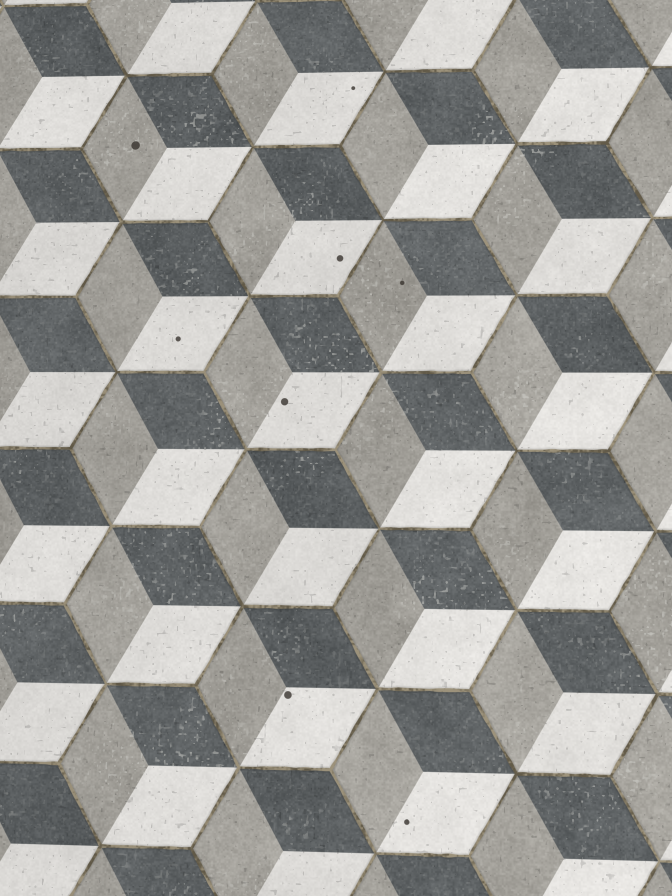
This pattern is drawn by a Shadertoy shader. Its source:

```glsl
// Floor of hexagonal tiles, each split into three rhombi that read as stacked cubes.

// Perspective of the floor: canvas widths per tile radius, y downwards
const vec2 ORIGIN = vec2(0.0629, 0.1145);
const vec2 ACROSS = vec2(0.12482, -0.0025);
const vec2 DOWN = vec2(-0.00551, 0.12287);
const vec2 TILT = vec2(-0.00473, -0.00705);
const float TILE_RADIUS = 0.125;

const vec3 WHITE = vec3(0.872, 0.865, 0.852);
const vec3 GREY = vec3(0.635, 0.625, 0.600);
const vec3 DARK = vec3(0.362, 0.378, 0.385);
const vec3 GROUT_LIGHT = vec3(0.61, 0.57, 0.48);
const vec3 GROUT_DARK = vec3(0.38, 0.35, 0.28);
const vec3 SCUFF = vec3(0.80, 0.80, 0.78);
const vec3 PIT = vec3(0.22, 0.20, 0.18);

const float GROUT_HALF = 0.015;   // in tile radii
const float GROUT_WOBBLE = 0.012;
const float TILE_VARIATION = 0.035;
const float MOTTLE = 0.09;
const float GRAIN = 0.10;
const float PIT_CHANCE = 0.05;
const float SQRT3 = 1.7320508;

float hash(vec2 p) {
    vec3 q = fract(p.xyx * 0.1031);
    q += dot(q, q.yzx + 33.33);
    return fract((q.x + q.y) * q.z);
}

float noise(vec2 p) {
    vec2 i = floor(p), f = fract(p);
    f = f * f * (3.0 - 2.0 * f);
    return mix(mix(hash(i), hash(i + vec2(1, 0)), f.x),
               mix(hash(i + vec2(0, 1)), hash(i + vec2(1, 1)), f.x), f.y);
}

float fbm(vec2 p) {
    float sum = 0.0, amp = 0.5;
    for (int i = 0; i < 4; i++) {
        sum += amp * noise(p);
        p = mat2(1.6, 1.2, -1.2, 1.6) * p + 17.3;
        amp *= 0.5;
    }
    return sum / 0.9375;
}

// Canvas point to floor point, undoing the perspective
vec2 toFloor(vec2 p) {
    return inverse(mat2(ACROSS - TILT.x * p, DOWN - TILT.y * p)) * (p - ORIGIN);
}

// Offset from the centre of the nearest hexagon
vec2 hexLocal(vec2 p) {
    vec2 cell = vec2(3.0, SQRT3);
    vec2 a = p - cell * round(p / cell);
    vec2 b = p - cell * (round(p / cell - 0.5) + 0.5);
    return dot(a, a) < dot(b, b) ? a : b;
}

float hexEdge(vec2 q) {
    q = abs(q);
    return 0.5 * SQRT3 - max(q.y, 0.5 * (SQRT3 * q.x + q.y));
}

// Sparse round pits, one candidate per grid cell
float pits(vec2 p, float aa) {
    vec2 id = floor(p * 1.5);
    vec2 centre = 0.25 + 0.5 * vec2(hash(id + 3.1), hash(id + 8.7));
    float radius = mix(0.02, 0.05, hash(id + 5.3));
    float d = length(fract(p * 1.5) - centre) / 1.5 - radius;
    return step(hash(id + 1.9), PIT_CHANCE) * (1.0 - smoothstep(-aa, aa, d));
}

void mainImage(out vec4 fragColor, in vec2 fragCoord) {
    vec2 canvas = vec2(fragCoord.x, iResolution.y - fragCoord.y) / iResolution.x;
    vec2 p = toFloor(canvas);
    float aa = 0.7 / (iResolution.x * TILE_RADIUS);

    // Three rhombi: grey on the left, dark above, white below
    vec2 q = hexLocal(p);
    vec2 id = round((p - q) / vec2(1.5, 0.5 * SQRT3));
    float left = smoothstep(-aa, aa, -0.5 * (SQRT3 * q.x + abs(q.y)));
    float below = smoothstep(-aa, aa, q.y);
    vec3 variation = TILE_VARIATION * (vec3(hash(id + 40.2), hash(id + 71.6), hash(id + 93.4)) - 0.5);
    vec3 color = mix(DARK + variation.x, WHITE + variation.y, below);
    color = mix(color, GREY + variation.z, left);

    // Stone mottling, grain and pale scuffs
    float cloud = fbm(p * 3.0 + 50.0);
    float grain = 0.6 * noise(p * 48.0) + 0.4 * noise(p * 23.0 + 9.0);
    float whiteness = below * (1.0 - left);
    color += (MOTTLE * (cloud - 0.5) + GRAIN * (grain - 0.5)) * (1.0 - 0.4 * whiteness);
    float worn = smoothstep(0.42, 0.75, fbm(p * 1.3 + 7.0));
    float flecks = smoothstep(0.70, 0.95, noise(p * 31.0 + 4.0));
    color = mix(color, SCUFF, flecks * (0.12 + 0.4 * worn) * (1.0 - whiteness));
    float pores = smoothstep(0.84, 0.98, noise(p * 27.0 + 61.0));
    color *= 1.0 - 0.14 * pores;
    color = mix(color, PIT, 0.8 * pits(p, aa));

    // Gritty grout between hexagons, with a soft worn rim
    float edge = hexEdge(q);
    float halfWidth = GROUT_HALF + GROUT_WOBBLE * (noise(p * 9.0 + 20.0) - 0.4);
    color *= 1.0 - 0.12 * (1.0 - smoothstep(halfWidth, halfWidth + 0.03, edge));
    float grit = 0.5 * noise(p * 6.0 + 33.0) + 0.5 * noise(p * 40.0 + 12.0);
    vec3 grout = mix(GROUT_DARK, GROUT_LIGHT, smoothstep(0.2, 0.75, grit));
    color = mix(grout, color, smoothstep(halfWidth - aa, halfWidth + aa, edge));

    // Gentle light from the right
    color *= mix(0.98, 1.025, canvas.x);
    fragColor = vec4(clamp(color, 0.0, 1.0), 1.0);
}
```
